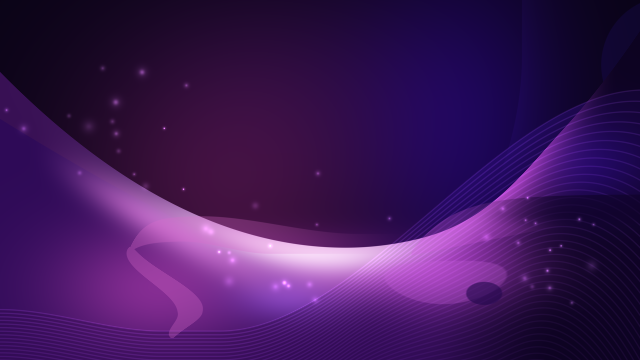
Give the GLSL for this background, as a WebGL 1 fragment shader.

```glsl
precision highp float;
// Violet backdrop with a glowing sweep, folded ribbons, fine contour lines and light motes.
uniform vec2 u_resolution;

vec2 hash2(float n) {
  vec3 h = fract(vec3(n) * vec3(0.1031, 0.1030, 0.0973));
  h += dot(h, h.yzx + 33.33);
  return fract((h.xx + h.yz) * h.zy);
}

// Soft elliptical spot
float spot(vec2 p, vec2 center, vec2 radius) {
  vec2 q = (p - center) / radius;
  return exp(-dot(q, q));
}

// Filled side of an edge: 1 where d is positive
float fill(float d) {
  return smoothstep(-0.002, 0.002, d);
}

// Upper edge of the bright sweep
float sweepEdge(float x) {
  float d = x - 0.96;
  float bend = d < 0.0 ? 0.53 : mix(0.6, 0.9, smoothstep(0.2, 0.6, d));
  return 0.312 + bend * d * d;
}

// Index of the contour line family, counted downward from its top line
float contour(vec2 p) {
  float top = 0.14 - 0.06 * smoothstep(0.0, 0.45, p.x) + 0.67 * smoothstep(0.61, 1.79, p.x);
  float bend = max(p.x - 1.4, 0.0);
  float gap = 0.010 + 0.007 * smoothstep(0.95, 1.45, p.x) + 0.10 * bend * bend;
  return (top - p.y) / gap;
}

vec3 backdrop(vec2 p) {
  vec3 c = vec3(0.035, 0.012, 0.085);
  c += vec3(0.22, 0.055, 0.155) * spot(p, vec2(0.64, 0.48), vec2(0.44, 0.40));
  c += vec3(0.055, 0.004, 0.24) * spot(p, vec2(1.28, 0.62), vec2(0.30, 0.46));
  c += vec3(0.05, 0.012, 0.08) * spot(p, vec2(0.85, 0.82), vec2(0.5, 0.28));
  // Faint arcs in the upper right
  float arc = 1.45 - 0.55 * pow(max(0.85 - p.y, 0.0), 2.0);
  float veil = fill(p.x - arc) * exp(-max(p.x - arc, 0.0) * 14.0);
  c += vec3(0.02, 0.01, 0.05) * veil * smoothstep(0.4, 0.65, p.y);
  c += vec3(0.02, 0.01, 0.08) * fill(0.19 - length(p - vec2(1.86, 0.82)));
  return c;
}

vec3 sweepColor(vec2 p, float depth) {
  vec3 c = mix(vec3(0.18, 0.04, 0.34), vec3(0.05, 0.01, 0.13), smoothstep(1.05, 1.55, p.x));
  c = mix(c, vec3(0.56, 0.19, 0.60), 0.9 * spot(p, vec2(0.44, 0.20), vec2(0.29, 0.18)));
  c = mix(c, vec3(0.48, 0.25, 0.80), 0.75 * spot(p, vec2(0.81, 0.18), vec2(0.15, 0.07)));
  c = mix(c, vec3(0.62, 0.22, 0.70), 0.9 * spot(p, vec2(1.14, 0.25), vec2(0.28, 0.10)));
  c = mix(c, vec3(0.17, 0.04, 0.50), 0.7 * spot(p, vec2(1.62, 0.55), vec2(0.20, 0.13)));
  // Magenta band climbing to the right
  float climb = smoothstep(1.0, 1.25, p.x) * (1.0 - smoothstep(1.4, 1.72, p.x));
  c = mix(c, vec3(0.76, 0.27, 0.84), 0.95 * climb * exp(-depth / 0.12));
  // Dim outer sheet at the left and the pale streak below it
  float inner = 0.67 - 0.62 * p.x + 0.10 * p.x * p.x;
  float left = 1.0 - smoothstep(0.5, 0.85, p.x);
  c = mix(c, vec3(0.25, 0.08, 0.32), 0.55 * left * fill(p.y - inner));
  float ray = exp(-pow((p.y - inner + 0.035) / 0.06, 2.0));
  c = mix(c, vec3(0.78, 0.42, 0.80), 0.85 * ray * smoothstep(0.08, 0.45, p.x) * left);
  // Hot core
  float core = exp(-pow((p.x - 0.84) / 0.33, 2.0));
  c = mix(c, vec3(0.82, 0.47, 0.86), core * exp(-pow(depth / 0.13, 2.0)));
  c = mix(c, vec3(0.97, 0.86, 0.97), core * exp(-pow((depth - 0.018) / 0.05, 2.0)));
  return c;
}

// Curled left ribbon: long upper strand plus the strand that falls from its fold
float leftRibbon(vec2 p) {
  float fold = 0.105 * exp(-25.0 * max(p.x - 0.354, 0.0));
  float top = 0.40 - fold - 0.05 * smoothstep(0.55, 1.0, p.x);
  float bottom = 0.33 - 0.34 * fold - 0.035 * smoothstep(0.5, 0.75, p.x);
  float upper = fill(top - p.y) * fill(p.y - bottom) * fill(p.x - 0.354);
  upper *= 1.0 - smoothstep(0.6, 1.15, p.x);
  float t = clamp((0.315 - p.y) / 0.255, 0.0, 1.0);
  float mid = 0.363 + 0.165 * smoothstep(0.0, 0.7, t) - 0.05 * smoothstep(0.72, 1.0, t);
  float width = 0.04 * pow(max(sin(3.14159 * t), 0.0), 0.6);
  float fall = fill(width - abs(p.x - mid)) * step(0.001, t) * step(t, 0.999);
  return max(upper, fall);
}

void main() {
  vec2 p = gl_FragCoord.xy / u_resolution * vec2(16.0 / 9.0, 1.0);
  float pixel = 1.0 / u_resolution.y;
  float depth = sweepEdge(p.x) - p.y;
  float below = fill(depth);
  vec3 color = backdrop(p);
  color += vec3(0.12, 0.03, 0.13) * spot(p, vec2(0.85, 0.31), vec2(0.4, 0.06));
  color = mix(color, sweepColor(p, max(depth, 0.0)), below);

  // Contour sheet and its lines
  float index = contour(p);
  vec2 slope = vec2(contour(p + vec2(0.001, 0.0)), contour(p + vec2(0.0, 0.001))) - index;
  float lineDist = abs(fract(index + 0.5) - 0.5) / (length(slope) * 1000.0);
  float sheet = smoothstep(-0.1, 0.1, index);
  float right = smoothstep(1.0, 1.3, p.x);
  float fade = exp(-max(index, 0.0) / 10.0);
  color = mix(color, vec3(0.20, 0.06, 0.52), (0.4 - 0.25 * below) * sheet * right * fade);
  float low = 1.0 - smoothstep(0.10, 0.26, p.y);
  color = mix(color, vec3(0.20, 0.045, 0.32), 0.45 * sheet * low * (1.0 - right));
  float line = (1.0 - smoothstep(0.0, 0.0008 + pixel, lineDist)) * step(-0.4, index);
  color += vec3(0.42, 0.22, 0.56) * line * 0.23 * exp(-max(index, 0.0) / 35.0);

  // Left and right ribbons
  color = mix(color, vec3(0.86, 0.42, 0.80), 0.3 * leftRibbon(p));
  float crest = 0.30 + 0.16 * (1.0 - exp(-9.0 * max(p.x - 1.143, 0.0)));
  float wing = fill(crest - p.y) * fill(p.x - 1.143) * fill(p.y - 0.29 - 0.2 * (p.x - 1.143));
  color = mix(color, vec3(0.82, 0.35, 0.88), 0.3 * wing * (1.0 - smoothstep(1.2, 1.6, p.x)));
  float shade = fill(crest - p.y) * smoothstep(0.36, 0.41, p.y) * smoothstep(1.25, 1.6, p.x);
  color = mix(color, vec3(0.06, 0.01, 0.16), 0.65 * shade);
  vec2 lobe = (p - vec2(1.238, 0.235 + 0.02 * sin(9.0 * p.x))) / vec2(0.17, 0.06);
  color = mix(color, vec3(0.78, 0.38, 0.86), 0.27 * fill((1.0 - length(lobe)) * 0.06));
  vec2 eye = (p - vec2(1.345, 0.185)) / vec2(0.05, 0.032);
  color = mix(color, vec3(0.13, 0.025, 0.30), 0.6 * fill((1.0 - length(eye)) * 0.03));

  // Motes in three clusters: upper left, along the core, lower right
  for (int i = 0; i < 48; i++) {
    float n = float(i);
    float group = mod(n, 3.0);
    vec2 center = group < 0.5 ? vec2(0.25, 0.64) : group < 1.5 ? vec2(0.82, 0.29) : vec2(1.57, 0.33);
    vec2 jitter = hash2(n + 3.0) + hash2(n + 71.0) - 1.0;
    vec2 trait = hash2(n + 137.0);
    float radius = 0.004 + 0.011 * trait.x * trait.x;
    float r = length(p - center - jitter * vec2(0.30, 0.24)) / radius;
    float glow = 0.24 * exp(-r * r * 0.7) + trait.y * trait.y * exp(-r * r * 4.0);
    color += vec3(0.85, 0.52, 0.95) * glow * (1.0 - 0.5 * trait.x);
  }
  gl_FragColor = vec4(min(color, 1.0), 1.0);
}
```
